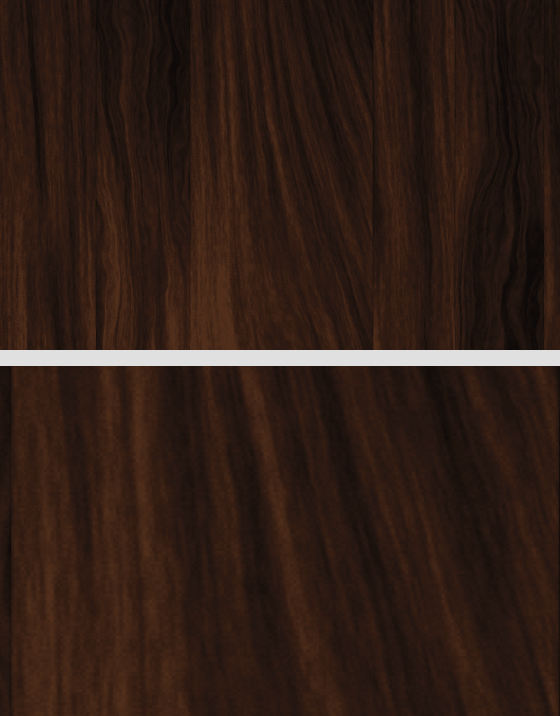
Top: the whole. Bottom: its middle third, enlarged.
This texture is drawn by a WebGL 1 fragment shader. Its source:

```glsl
precision highp float;
// Dark walnut planks with upright, fanning grain, wavy figure and fine pores.
uniform vec2 u_resolution;

const vec3 BLACK_BROWN = vec3(0.055, 0.038, 0.034);
const vec3 ESPRESSO = vec3(0.11, 0.07, 0.05);
const vec3 UMBER = vec3(0.15, 0.09, 0.07);
const vec3 WALNUT = vec3(0.20, 0.11, 0.07);
const vec3 RUSSET = vec3(0.265, 0.15, 0.09);

float hash(vec2 p) {
  vec3 q = fract(vec3(p.xyx) * 0.1031);
  q += dot(q, q.yzx + 33.33);
  return fract((q.x + q.y) * q.z);
}

float noise(vec2 p) {
  vec2 cell = floor(p);
  vec2 f = fract(p);
  f = f * f * (3.0 - 2.0 * f);
  float low = mix(hash(cell), hash(cell + vec2(1.0, 0.0)), f.x);
  float high = mix(hash(cell + vec2(0.0, 1.0)), hash(cell + 1.0), f.x);
  return mix(low, high, f.y);
}

float fbm(vec2 p) {
  float sum = 0.0;
  float amplitude = 0.533;
  for (int i = 0; i < 4; i++) {
    sum += amplitude * noise(p);
    p = p * 2.03 + 17.1;
    amplitude *= 0.5;
  }
  return sum;
}

// Soft bump along the grain axis
float band(float x, float centre, float width) {
  float d = (x - centre) / width;
  return exp(-d * d);
}

// Counts the plank edge in index and darkens a thin seam there
void addEdge(float x, float edge, float pixel, inout float index, inout float seam) {
  index += step(edge, x);
  seam = max(seam, 1.0 - smoothstep(0.0, 0.0025 + pixel, abs(x - edge)));
}

// Position across the grain after leaning and bending the fibres
float grainAxis(vec2 p, float lean, float wave, float seed) {
  float bend = fbm(p * vec2(4.5, 2.1) + seed) - 0.5;
  float ripple = noise(p * vec2(9.0, 5.0) + seed) - 0.5;
  return p.x + lean * (p.y - 0.5) + wave * (bend + 0.12 * ripple);
}

vec3 woodColor(float tone) {
  vec3 color = mix(BLACK_BROWN, ESPRESSO, clamp((tone + 0.1) / 0.3, 0.0, 1.0));
  color = mix(color, UMBER, clamp((tone - 0.2) * 5.0, 0.0, 1.0));
  color = mix(color, WALNUT, clamp((tone - 0.4) * 5.0, 0.0, 1.0));
  return mix(color, RUSSET, clamp((tone - 0.6) * 5.0, 0.0, 1.8));
}

void main() {
  vec2 p = gl_FragCoord.xy / u_resolution.y;
  float pixel = 1.0 / u_resolution.y;

  // Planks
  float plank = 0.0;
  float seam = 0.0;
  addEdge(p.x, 0.275, pixel, plank, seam);
  addEdge(p.x, 0.544, pixel, plank, seam);
  addEdge(p.x, 1.066, pixel, plank, seam);
  addEdge(p.x, 1.300, pixel, plank, seam);
  addEdge(p.x, 1.555, pixel, plank, seam);
  float seed = plank * 13.7 + 4.0;
  float wavy = band(plank, 1.0, 0.4) + band(plank, 4.0, 0.4);
  float middle = band(plank, 2.0, 0.4);

  // Grain direction
  float lean = 0.04 + 0.26 * middle * smoothstep(0.58, 0.96, p.x);
  float g = grainAxis(p, lean, mix(0.045, 0.19, wavy), seed);

  // Grain layers from broad bands to single fibres
  float broad = fbm(vec2(g * 9.0 + seed, p.y * 0.7));
  float streak = fbm(vec2(g * 44.0 + seed, p.y * 1.5));
  float fibre = noise(vec2(g * 135.0 + seed, p.y * 6.0));
  float pores = noise(vec2(g * 220.0, p.y * 55.0));
  float grit = hash(floor(p * 320.0));
  float veins = smoothstep(0.56, 0.76, noise(vec2(g * 56.0 + seed * 3.0, p.y * 1.3)));

  // Heartwood shadows and lit areas
  float shadow = 0.20 * band(g, 0.20, 0.022) + 0.26 * band(g, 1.20, 0.018);
  shadow += 0.20 * band(g, 1.46, 0.07) + 0.19 * middle * band(g, 0.86, 0.09);
  float light = 0.21 * middle * band(p.x, 0.68, 0.16);
  light += 0.10 * band(p.x, 1.34, 0.08) + 0.28 * (0.5 - p.y);

  float tone = 0.50 + light - shadow - 0.09 * wavy;
  tone += 0.78 * (broad - 0.5) + 0.58 * (streak - 0.5);
  tone += 0.25 * (fibre - 0.5) + 0.20 * (pores - 0.5) + 0.11 * (grit - 0.5);
  tone -= veins * (0.15 + 0.07 * wavy) + 0.16 * seam;

  gl_FragColor = vec4(woodColor(tone), 1.0);
}
```
